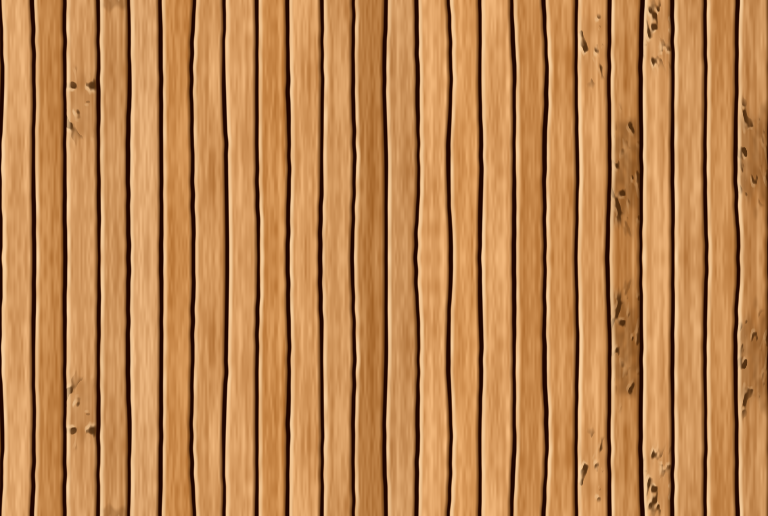
This texture is drawn by a Shadertoy shader. Its source:

```glsl
// Draws a mat of 24 upright bamboo slats with dark gaps, fine grain and rough nodes.

const float SLATS = 24.0;
const float HEIGHT = 16.2;      // canvas height in slat widths
const float FIRST_GAP = 0.04;   // offset of the first gap in slat widths

const vec3 GAP_BLACK = vec3(0.12, 0.02, 0.00);
const vec3 DEEP_BROWN = vec3(0.35, 0.19, 0.05);
const vec3 DARK_WOOD = vec3(0.72, 0.47, 0.23);
const vec3 LIGHT_WOOD = vec3(0.90, 0.67, 0.44);
const vec3 CREAM = vec3(0.98, 0.83, 0.64);

// Lightness of each slat, left to right
const float TONES[24] = float[24](
    0.75, 0.20, 0.65, 0.45, 0.78, 0.42, 0.58, 0.78, 0.42, 0.65, 0.48, 0.08,
    0.48, 0.82, 0.62, 0.80, 0.42, 0.45, 0.70, 0.20, 0.75, 0.45, 0.32, 0.28);

// Rough nodes: slat, distance from the middle, half length, brown stain
const vec4 NODES[6] = vec4[6](
    vec4(2.0, 4.9, 1.1, 0.15), vec4(3.0, 8.1, 0.35, 0.5),
    vec4(18.0, 6.7, 1.0, 0.1), vec4(19.0, 2.6, 2.0, 0.6),
    vec4(20.0, 7.1, 1.2, 0.15), vec4(23.0, 3.2, 1.6, 0.5));

float hash(vec2 p) {
    vec3 q = fract(vec3(p.xyx) * 0.1031);
    q += dot(q, q.yzx + 33.33);
    return fract((q.x + q.y) * q.z);
}

float noise(vec2 p) {
    vec2 cell = floor(p), f = fract(p);
    f = f * f * (3.0 - 2.0 * f);
    return mix(mix(hash(cell), hash(cell + vec2(1, 0)), f.x),
               mix(hash(cell + vec2(0, 1)), hash(cell + vec2(1, 1)), f.x), f.y);
}

// Sideways drift of a gap along its length
float gapDrift(float gap, float along) {
    float seed = gap * 17.3 + 50.0;
    return 0.13 * (noise(vec2(seed, along * 0.35)) - 0.5)
         + 0.03 * (noise(vec2(seed + 7.0, along * 2.5)) - 0.5);
}

// Long fibres, short dashes and broad patches, centred on zero
float grain(vec2 p, float seed) {
    float fibres = noise(vec2(p.x * 9.0 + seed, p.y * 0.35)) - 0.5;
    float dashes = noise(vec2(p.x * 17.0 + seed, p.y * 2.2 + 40.0)) - 0.5;
    float patches = noise(vec2(p.x * 1.5 + seed, p.y * 0.5 + 90.0)) - 0.5;
    return 0.13 * fibres + 0.10 * dashes + 0.07 * patches;
}

// Stained, torn fibres with dark cracks and pale lips
vec3 addNode(vec3 wood, vec4 node, vec2 p, float seed) {
    float ragged = 0.7 * (noise(vec2(p.x * 5.0 + seed, p.y * 1.5)) - 0.5);
    float mask = 1.0 - smoothstep(0.6, 1.1, abs(p.y - node.y) / node.z + ragged);
    vec2 torn = vec2(p.x * 5.0 + 0.8 * p.y + seed, p.y * 2.4);
    float relief = noise(torn) * 0.7 + noise(torn * 2.3) * 0.3;
    float lip = noise(torn + vec2(0.45, 0.2)) * 0.7 + noise(torn * 2.3 + 0.5) * 0.3;
    float crack = smoothstep(0.62, 0.78, relief);
    vec3 rough = mix(wood, DEEP_BROWN, node.w * (0.25 + 0.45 * noise(torn * 1.7 + 20.0)));
    rough = mix(rough, CREAM, 0.6 * smoothstep(0.58, 0.78, lip) * (1.0 - node.w));
    rough = mix(rough, DEEP_BROWN * 0.8, 0.9 * crack);
    return mix(wood, rough, mask);
}

vec3 slatColor(float slat, vec2 p) {
    float index = mod(slat, SLATS);
    float seed = index * 23.7 + 11.0;
    vec3 wood = mix(DARK_WOOD, LIGHT_WOOD, TONES[int(index)]);
    wood += vec3(0.01, -0.005, -0.02) * (2.0 * hash(vec2(index, 5.0)) - 1.0);
    wood += grain(p, seed) * vec3(0.9, 1.0, 1.0);
    for (int i = 0; i < 6; i++) {
        if (abs(NODES[i].x - index) < 0.5) wood = addNode(wood, NODES[i], p, seed);
    }
    return wood;
}

void mainImage(out vec4 fragColor, in vec2 fragCoord) {
    vec2 uv = fragCoord / iResolution.xy;
    float pixel = SLATS / iResolution.x;

    // The lower half mirrors the upper half
    float along = abs(uv.y - 0.5) * HEIGHT;
    float across = uv.x * SLATS - FIRST_GAP;

    // Signed distance to the nearest gap, positive on its right
    float gap = floor(across + 0.5);
    float side = across - gap - gapDrift(gap, along);
    float slat = side < 0.0 ? gap - 1.0 : gap;
    vec3 color = slatColor(slat, vec2(across - slat, along));

    // Lit left edge and shaded right edge of each slat
    float wear = noise(vec2(gap * 9.1 + 30.0, along * 1.8));
    float lit = smoothstep(0.03, 0.08, side) * (1.0 - smoothstep(0.11, 0.22, side));
    float shade = smoothstep(-0.17, -0.05, side) * (1.0 - step(0.0, side));
    color = mix(color, CREAM, lit * (0.5 + 0.45 * wear));
    color = mix(color, DEEP_BROWN, 0.75 * shade);

    // Dark gap of slightly uneven width
    float halfWidth = 0.04 + 0.03 * noise(vec2(gap * 5.7 + 80.0, along * 0.6));
    float soft = 0.5 * pixel + 0.012;
    float gapMask = 1.0 - smoothstep(halfWidth - soft, halfWidth + soft, abs(side));
    color = mix(color, GAP_BLACK, gapMask);

    fragColor = vec4(clamp(color, 0.0, 1.0), 1.0);
}
```
